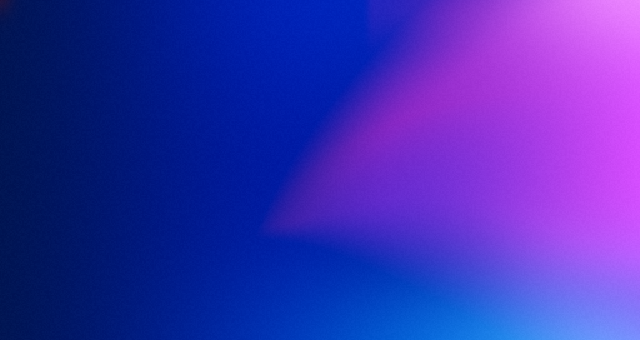
Give the GLSL for this background, as a Shadertoy shader.

```glsl
// A soft violet wing opening to the right over a deep blue field.
// Two curved feathered edges meet at a tip; a faint ridge splits the wing,
// round glows tint the blue rim and pink corner, and fine grain covers all.

const vec2 TIP = vec2(0.397, 0.30);

const vec3 NAVY    = vec3(0.00, 0.08, 0.30);
const vec3 ROYAL   = vec3(0.00, 0.10, 0.64);
const vec3 COBALT  = vec3(0.00, 0.15, 0.75);
const vec3 AZURE   = vec3(0.00, 0.43, 0.88);
const vec3 SKY     = vec3(0.33, 0.69, 1.00);
const vec3 INDIGO  = vec3(0.32, 0.12, 0.64);
const vec3 VIOLET  = vec3(0.53, 0.15, 0.76);
const vec3 ORCHID  = vec3(0.84, 0.30, 1.00);
const vec3 PINK    = vec3(0.94, 0.58, 1.00);
const vec3 LILAC   = vec3(0.60, 0.46, 1.00);
const vec3 EMBER   = vec3(0.28, 0.08, 0.16);

// Gaussian falloff around a centre, with separate radii per axis.
float glow(vec2 p, vec2 centre, vec2 radius) {
    vec2 d = (p - centre) / radius;
    return exp(-dot(d, d));
}

// Symmetric soft step from zero across the given width.
float feather(float inside, float width) {
    return smoothstep(0.0, width, inside);
}

// Soft step with a crisp start and a long, easing finish.
float crispFeather(float inside, float width) {
    float rest = 1.0 - clamp(inside / width, 0.0, 1.0);
    return 1.0 - rest * rest;
}

// Random value per grid cell.
float hash(vec2 cell) {
    vec3 q = fract(vec3(cell.xyx) * 0.1031);
    q += dot(q, q.yzx + 33.33);
    return fract((q.x + q.y) * q.z);
}

// Blue field: dark at the left, brighter to the top and lower right.
vec3 blueField(vec2 p) {
    vec3 col = mix(NAVY, ROYAL, smoothstep(-0.10, 0.50, p.x));
    col = mix(col, COBALT, 0.9 * glow(p, vec2(0.56, 1.05), vec2(0.25, 0.35)));
    col = mix(col, AZURE, glow(p, vec2(0.78, -0.07), vec2(0.34, 0.29)));
    col = mix(col, SKY, glow(p, vec2(0.98, -0.04), vec2(0.21, 0.22)));
    return mix(col, EMBER, 0.5 * glow(p, vec2(0.0, 1.02), vec2(0.02, 0.06)));
}

// Upper-left edge of the wing, softer the higher it climbs.
float upperMask(vec2 p) {
    float t = max(p.y - TIP.y, 0.0);
    float edge = TIP.x + 0.20 * t + 0.26 * t * t;
    return crispFeather(p.x - edge, 0.06 + 0.26 * t);
}

// Lower edge of the wing, falling away and widening to the right.
float lowerMask(vec2 p) {
    float s = max(p.x - TIP.x, 0.0);
    float edge = TIP.y - 0.5 * (1.0 - exp(-5.5 * s * s));
    float width = 0.05 + 0.36 * smoothstep(0.0, 0.40, s);
    float inside = p.y - edge + 0.005;
    return mix(feather(inside, width), crispFeather(inside, width), 0.5);
}

// Wing colour: brightens to the right, bluer beneath the curved ridge.
vec3 wingColour(vec2 p) {
    vec3 col = mix(INDIGO, VIOLET, smoothstep(0.42, 0.62, p.x));
    float bright = clamp((p.x - 0.57) / 0.43, 0.0, 1.0);
    col = mix(col, ORCHID, pow(bright, 1.35));
    float ridge = TIP.y + 0.47 * (1.0 - exp(-5.5 * (p.x - TIP.x)));
    float below = crispFeather(ridge - p.y + 0.01, 0.30);
    float inner = 1.0 - smoothstep(0.60, 1.0, p.x);
    col += below * inner * vec3(-0.16, 0.01, 0.04);
    col = mix(col, LILAC, 0.85 * glow(p, vec2(0.92, 0.10), vec2(0.26, 0.20)));
    return mix(col, PINK, 0.9 * glow(p, vec2(1.04, 1.07), vec2(0.22, 0.24)));
}

void mainImage(out vec4 fragColor, in vec2 fragCoord) {
    vec2 p = fragCoord / iResolution.xy;
    vec3 col = blueField(p);

    // Faint violet veil with an upright left edge near the top.
    float veil = 0.25 * feather(p.x - 0.565, 0.02) + 0.3 * feather(p.x - 0.58, 0.15);
    col = mix(col, VIOLET, veil * smoothstep(0.80, 0.98, p.y));

    // Wing laid over the field.
    col = mix(col, wingColour(p), upperMask(p) * lowerMask(p));

    // Fine grain on a grid fixed to the canvas.
    vec2 cell = floor(p * vec2(512.0, 272.0));
    col += 0.02 * (hash(cell) - 0.5);
    fragColor = vec4(clamp(col, 0.0, 1.0), 1.0);
}
```
